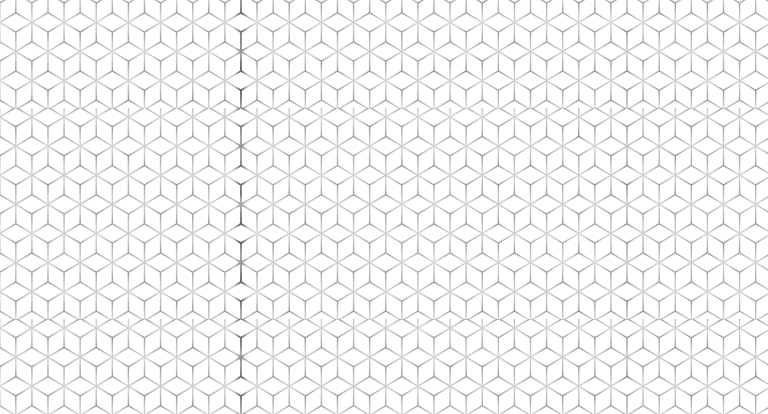
This pattern is drawn by a Shadertoy shader. Its source:

```glsl
// Thin grey tumbling-block line lattice, laid in sheets with visible joins.
#define CELL_W 0.0777      // width of one cube
#define ROW_H 0.0703       // spacing of the cube rows
#define LINE_W 0.0035      // stroke width
#define INK_HUB 0.19       // darkness where six strokes meet
#define INK_CORNER 0.39    // darkness where three strokes meet
#define SHEET vec2(0.9324, 0.5097)
#define JOIN vec2(0.5821, 0.7390)
#define FIRST_ROW 0.0217   // first row below the top of a sheet
#define JOIN_INK 0.24      // extra darkness along the vertical join
#define WEAR 0.14          // unevenness of the ink

float hash(vec2 p) {
    return fract(sin(dot(p, vec2(127.1, 311.7))) * 43758.5453);
}

float noise(vec2 p) {
    vec2 i = floor(p), f = fract(p);
    f = f * f * (3.0 - 2.0 * f);
    return mix(mix(hash(i), hash(i + vec2(1, 0)), f.x),
               mix(hash(i + vec2(0, 1)), hash(i + vec2(1, 1)), f.x), f.y);
}

// Distance to a spoke from the hub, and the position along it.
vec2 spoke(vec2 p, vec2 tip) {
    float t = clamp(dot(p, tip) / dot(tip, tip), 0.0, 1.0);
    return vec2(length(p - tip * t), t);
}

vec2 nearer(vec2 a, vec2 b) {
    return a.x < b.x ? a : b;
}

// Six spokes around the hubs of one rectangular lattice.
vec2 hubs(vec2 p) {
    vec2 period = vec2(CELL_W, 2.0 * ROW_H);
    vec2 v = abs(p - period * round(p / period));
    float edge = ROW_H * 2.0 / 3.0;
    return nearer(spoke(v, vec2(0.0, edge)),
                  spoke(v, vec2(0.5 * CELL_W, 0.5 * edge)));
}

void mainImage(out vec4 fragColor, in vec2 fragCoord) {
    vec2 p = fragCoord / iResolution.y;
    float pixel = 1.0 / iResolution.y;

    // Sheet coordinates, measured down from the horizontal join
    vec2 fromJoin = vec2(p.x - JOIN.x, JOIN.y - p.y);
    vec2 q = vec2(fromJoin.x, mod(fromJoin.y, SHEET.y) - FIRST_ROW);

    // Two interleaved lattices complete the rhombi
    vec2 halfCell = vec2(0.5 * CELL_W, 0.0);
    vec2 stroke = nearer(hubs(q - halfCell), hubs(q - vec2(0.0, ROW_H)));

    // Strokes darken towards the three-way corners
    float ink = mix(INK_HUB, INK_CORNER, stroke.y * stroke.y);
    ink *= 1.0 + WEAR * (2.0 * noise(p * 45.0) - 1.0);

    // The vertical joins carry heavier strokes, strongest at the first
    float joinId = round(fromJoin.x / SHEET.x);
    float joinDist = abs(fromJoin.x - joinId * SHEET.x);
    float strength = joinId == 0.0 ? 1.0 : 0.2;
    float join = strength * (1.0 - smoothstep(0.002, 0.018, joinDist));
    ink += JOIN_INK * join * (0.6 + 0.6 * noise(vec2(joinId, p.y * 60.0)));

    float halfWidth = 0.5 * LINE_W * (1.0 + 0.25 * join);
    float cover = clamp(0.5 + (halfWidth - stroke.x) / pixel, 0.0, 1.0);
    fragColor = vec4(vec3(1.0 - ink * cover), 1.0);
}
```
